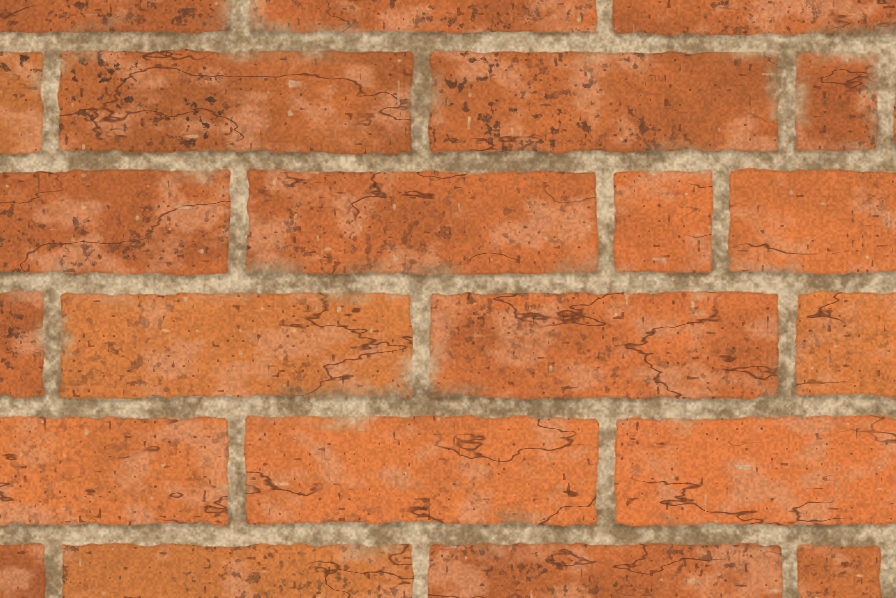
This texture is drawn by a WebGL 2 fragment shader. Its source:

```glsl
#version 300 es
precision highp float;
uniform vec2 u_resolution;
out vec4 fragColor;

// Layout, in units of the canvas height, measured from the top left
const float COURSE_H = 0.2057;
const float FIRST_JOINT = 0.0703;
const float COURSE_BOW = 0.04;
const float BRICK_W = 0.615;
const float EVEN_START = 0.398;
const float ODD_START = 0.088;
const float EVEN_HEADER = 0.191;
const float ODD_HEADER = 0.166;
const vec2 JOINT_HALF = vec2(0.0145, 0.0165);
const float CORNER = 0.007;
const float EDGE_WEAR = 0.011;
const float CRACK_WIDTH = 0.016;

// Firing of each course: 0 is dark, 1 is bright
const float COURSE_TONE[6] = float[](0.22, 0.15, 0.52, 0.50, 0.88, 0.36);

const vec3 BRICK_DARK = vec3(0.65, 0.36, 0.20);
const vec3 BRICK_BRIGHT = vec3(0.87, 0.48, 0.26);
const vec3 BRICK_OCHRE = vec3(0.83, 0.52, 0.27);
const vec3 BRICK_PALE = vec3(0.85, 0.57, 0.40);
const vec3 SOOT = vec3(0.34, 0.23, 0.18);
const vec3 CRACK = vec3(0.40, 0.22, 0.14);
const vec3 MORTAR_DARK = vec3(0.58, 0.47, 0.34);
const vec3 MORTAR_LIGHT = vec3(0.83, 0.73, 0.59);

float hash(vec2 p) {
    vec3 q = fract(p.xyx * vec3(0.1031, 0.1030, 0.0973));
    q += dot(q, q.yzx + 33.33);
    return fract((q.x + q.y) * q.z);
}

float noise(vec2 p) {
    vec2 i = floor(p), f = fract(p);
    f = f * f * (3.0 - 2.0 * f);
    return mix(mix(hash(i), hash(i + vec2(1, 0)), f.x),
               mix(hash(i + vec2(0, 1)), hash(i + vec2(1, 1)), f.x), f.y);
}

float fbm(vec2 p) {
    float sum = 0.0, amp = 0.5;
    for (int i = 0; i < 5; i++) {
        sum += amp * noise(p);
        p = mat2(1.6, 1.2, -1.2, 1.6) * p + 17.3;
        amp *= 0.5;
    }
    return sum / 0.97;
}

float roundedBox(vec2 p, vec2 halfSize, float r) {
    vec2 q = abs(p) - halfSize + r;
    return length(max(q, 0.0)) + min(max(q.x, q.y), 0.0) - r;
}

// Finds the brick cell: returns its local position; sets size and id
vec2 brickCell(vec2 p, out vec2 size, out vec2 id) {
    float course = (p.y - FIRST_JOINT) / COURSE_H;
    course += COURSE_BOW * sin(course * 0.7854) + 1.0;
    float row = floor(course), odd = mod(row, 2.0);
    float x = (p.x - mix(EVEN_START, ODD_START, odd)) / BRICK_W;
    float col = floor(x);
    float localX = fract(x) * BRICK_W;
    size = vec2(BRICK_W, COURSE_H);
    id = vec2(col, row);

    // Some courses hold a short header brick
    bool hasHeader = row == 2.0 || mod(row, 4.0) == 1.0;
    if (hasHeader && col == 1.0 + odd) {
        float header = mix(EVEN_HEADER, ODD_HEADER, odd);
        if (localX < header) size.x = header;
        else { localX -= header; id.x += 7.0; }
    }
    return vec2(localX, fract(course) * COURSE_H);
}

vec3 brickColor(vec2 p, vec2 id, float d) {
    vec2 q = p + 13.7 * vec2(hash(id + 4.0), hash(id + 9.0));
    float tone = COURSE_TONE[int(clamp(id.y, 0.0, 5.0))];
    tone += 0.22 * (p.x - 0.75) + 0.25 * (hash(id + 21.0) - 0.5);
    float mottle = fbm(q * vec2(7.0, 13.0));
    vec3 c = mix(BRICK_DARK, BRICK_BRIGHT, clamp(tone + 1.1 * (mottle - 0.4), 0.0, 1.0));
    c = mix(c, BRICK_OCHRE, 0.55 * smoothstep(0.55, 1.0, hash(id + 31.0)));
    c = mix(c, BRICK_PALE, 0.7 * smoothstep(0.48, 0.72, fbm(q * vec2(16.0, 24.0) + 40.0)));

    // Soot spots gather on the darker bricks
    float patches = smoothstep(0.35, 0.65, fbm(q * 8.0 + 60.0));
    float spots = smoothstep(0.58, 0.74, fbm(q * 95.0));
    c = mix(c, SOOT, spots * patches * mix(0.9, 0.25, clamp(tone * 1.6, 0.0, 1.0)));

    // Wandering cracks, pits, pale flecks and fine grain
    float ridge = abs(fbm(q * vec2(5.0, 14.0) + 80.0) - 0.5);
    float broken = smoothstep(0.42, 0.60, noise(q * vec2(7.0, 10.0) + 5.0));
    c = mix(c, CRACK, 0.75 * broken * (1.0 - smoothstep(0.0, CRACK_WIDTH, ridge)));
    c = mix(c, CRACK, 0.6 * smoothstep(0.86, 0.96, noise(q * 120.0)));
    c = mix(c, MORTAR_LIGHT, 0.6 * smoothstep(0.93, 0.98, noise(q * 55.0 + 30.0)));
    c *= 0.91 + 0.18 * noise(q * 260.0);
    return c * mix(0.90, 1.0, smoothstep(0.0, 0.006, -d));
}

vec3 mortarColor(vec2 p, float shade) {
    float sand = 0.55 * fbm(p * vec2(14.0, 22.0)) + 0.45 * fbm(p * 90.0);
    vec3 c = mix(MORTAR_DARK, MORTAR_LIGHT, smoothstep(0.30, 0.68, sand));
    c *= 0.90 + 0.20 * noise(p * 240.0);
    return c * (1.0 - 0.22 * shade);
}

void main() {
    vec2 p = gl_FragCoord.xy / u_resolution.y;
    p.y = 1.0 - p.y;
    float aa = 1.0 / u_resolution.y;

    // Uneven laying and ragged edges
    vec2 sway = vec2(noise(p * 5.0), noise(p * 5.0 + 50.0)) - 0.5;
    vec2 size, id;
    vec2 local = brickCell(p + 0.009 * sway, size, id);
    float d = roundedBox(local - 0.5 * size, 0.5 * size - JOINT_HALF, CORNER);
    d += EDGE_WEAR * (fbm(p * 32.0) - 0.5);

    // Mortar smeared over some brick edges
    float smear = smoothstep(0.56, 0.75, fbm(p * vec2(7.0, 11.0) + 25.0));
    float film = smear * smoothstep(-0.032, 0.0, d + 0.02 * (fbm(p * 60.0) - 0.5));

    // Shade on the mortar just below each brick
    float shade = smoothstep(0.6, 1.0, local.y / size.y) * (1.0 - smoothstep(0.0, 0.010, d));
    vec3 mortar = mortarColor(p, shade);
    vec3 brick = mix(brickColor(p, id, d), mortar, 0.8 * film);
    float cover = 1.0 - smoothstep(-aa, aa, d);
    fragColor = vec4(mix(mortar, brick, cover), 1.0);
}
```
